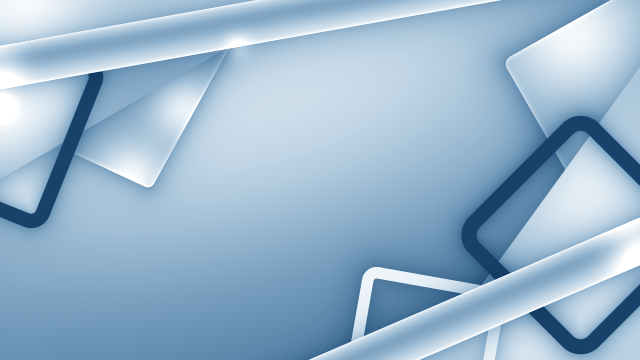
This background is drawn by a WebGL 2 fragment shader. Its source:

```glsl
#version 300 es
precision highp float;
// Draws a pale blue abstract backdrop of glossy bands, tilted sheets and rounded frames.
uniform vec2 u_resolution;
out vec4 outColor;

// Tones run from 0 (navy) to 1 (white).
const float NAVY_TONE = 0.10;
const float WHITE_TONE = 0.94;
const float RIM_WIDTH = 0.005;
const vec3 TINT = vec3(1.0, 0.66, 0.40);
const vec3 DEEP_TINT = vec3(0.0, 0.20, 0.30);

// Bands: height at the left side, slope, vertical thickness.
const vec3 TOP_BAND = vec3(0.752, 0.178, 0.121);
const vec3 LOW_BAND = vec3(-0.5005, 0.43, 0.132);

// Frames: centre, half size, angle.
const vec4 LEFT_FRAME = vec4(-0.023, 0.676, 0.231, -0.379);
const vec4 DIAMOND = vec4(1.613, 0.347, 0.234, 0.7854);
const vec4 WHITE_FRAME = vec4(1.176, 0.032, 0.185, -0.175);

vec3 toneColor(float tone) {
  float depth = 1.0 - clamp(tone, 0.0, 1.0);
  return 1.0 - depth * (TINT + depth * depth * DEEP_TINT);
}

float glow(vec2 p, vec2 center, float radius) {
  vec2 q = (p - center) / radius;
  return exp(-dot(q, q));
}

// Signed distance above a sloped line.
float above(vec2 p, float height, float slope) {
  return (p.y - height - slope * p.x) / sqrt(1.0 + slope * slope);
}

// Rounded corner where two edges with outward normals meet.
float wedge(vec2 p, vec2 tip, vec2 normalA, vec2 normalB, float radius) {
  vec2 q = vec2(dot(p - tip, normalA), dot(p - tip, normalB)) + radius;
  return length(max(q, 0.0)) + min(max(q.x, q.y), 0.0) - radius;
}

float roundedSquare(vec2 p, vec4 box, float radius) {
  float c = cos(box.w), s = sin(box.w);
  vec2 q = abs(mat2(c, -s, s, c) * (p - box.xy)) - box.z + radius;
  return length(max(q, 0.0)) + min(max(q.x, q.y), 0.0) - radius;
}

float bandDistance(vec2 p, vec3 band) {
  return max(-above(p, band.x, band.y), above(p, band.x + band.z, band.y));
}

// Glossy profile across a band, with bright edges and a dim middle.
float bandTone(vec2 p, vec3 band) {
  float h = clamp((p.y - band.x - band.y * p.x) / band.z, 0.0, 1.0);
  float lower = 0.30 * (1.0 - smoothstep(0.05, 0.6, h));
  float upper = 0.25 * smoothstep(0.62, 1.0, h);
  return 0.50 + lower + upper + 0.28 * (exp(-h * 22.0) + exp((h - 1.0) * 25.0));
}

// Lays a shape over the tone with a soft shadow around it.
void layer(inout float tone, float d, float fill, float shadow, float spread) {
  tone *= 1.0 - shadow * exp(-max(d, 0.0) / spread);
  tone = mix(tone, fill, clamp(0.5 - d * u_resolution.y, 0.0, 1.0));
}

float rim(float d) {
  return 0.22 * exp(min(d, 0.0) / RIM_WIDTH);
}

void main() {
  vec2 p = gl_FragCoord.xy / u_resolution * vec2(16.0 / 9.0, 1.0);

  // Backdrop glow, tilted down to the left
  vec2 g = p - vec2(0.76, 0.73);
  g.y -= 0.25 * g.x;
  float tone = 0.32 + 0.49 * exp(-0.8 * g.x * g.x - 4.5 * g.y * g.y);

  // Left sheets
  vec2 tip = vec2(0.419, 0.474);
  vec2 sideNormal = vec2(0.875, -0.485);
  float sheet = wedge(p, tip, sideNormal, vec2(-0.422, -0.906), 0.018);
  float sheetTone = 0.56 + 0.42 * glow(p, vec2(0.36, 0.50), 0.10)
    + 0.38 * glow(p, vec2(0.51, 0.70), 0.09);
  layer(tone, sheet, sheetTone + rim(sheet), 0.35, 0.03);
  float leftFrame = roundedSquare(p, LEFT_FRAME, 0.035);
  layer(tone, leftFrame, 0.56 + 0.30 * glow(p, vec2(0.07, 0.45), 0.12), 0.0, 0.03);
  float fold = max(-above(p, 0.502, 0.578), dot(p - tip, sideNormal));
  float foldTone = 0.56 + 0.45 * glow(p, vec2(0.0, 0.71), 0.17)
    + 0.12 * glow(p, vec2(0.17, 0.72), 0.09);
  layer(tone, fold, foldTone, 0.22, 0.035);
  layer(tone, abs(leftFrame) - 0.020, NAVY_TONE, 0.32, 0.025);

  // Right sheets
  float card = wedge(p, vec2(1.396, 0.831), vec2(-0.490, 0.871), vec2(-0.866, -0.5), 0.025);
  layer(tone, card, 0.53 + 0.44 * glow(p, vec2(1.59, 0.91), 0.19) + rim(card), 0.38, 0.045);
  float slant = above(p, -1.635, 1.378);
  layer(tone, slant, 0.66 + 0.25 * glow(p, vec2(1.64, 0.45), 0.20), 0.20, 0.035);

  // Pale corner below the lower band
  float corner = above(p, LOW_BAND.x, LOW_BAND.y);
  float cornerTone = 0.72 + 0.20 * glow(p, vec2(1.42, 0.04), 0.15)
    + 0.18 * glow(p, vec2(1.67, 0.16), 0.12);
  layer(tone, corner, cornerTone, 0.0, 0.03);

  // White frame and navy diamond
  float whiteFrame = roundedSquare(p, WHITE_FRAME, 0.025);
  layer(tone, abs(whiteFrame) - 0.016, WHITE_TONE, 0.30, 0.04);
  float diamond = roundedSquare(p, DIAMOND, 0.05);
  layer(tone, abs(diamond) - 0.021, NAVY_TONE, 0.38, 0.028);

  // Glossy bands
  float lowTone = bandTone(p, LOW_BAND) + 0.45 * glow(p, vec2(1.778, 0.31), 0.09);
  layer(tone, bandDistance(p, LOW_BAND), lowTone, 0.32, 0.035);
  float ceiling = 0.74 + 0.25 * glow(p, vec2(0.07, 0.97), 0.18);
  layer(tone, -above(p, TOP_BAND.x + TOP_BAND.z, TOP_BAND.y), ceiling, 0.0, 0.03);
  float topTone = bandTone(p, TOP_BAND) + 0.4 * glow(p, vec2(0.0, 0.79), 0.07);
  layer(tone, bandDistance(p, TOP_BAND), topTone, 0.28, 0.04);

  // Sparkles at the left side and on the band edge
  tone += 0.35 * glow(p, vec2(0.0, 0.71), 0.04) + 0.25 * glow(p, vec2(0.66, 0.872), 0.035);
  outColor = vec4(toneColor(tone), 1.0);
}
```
